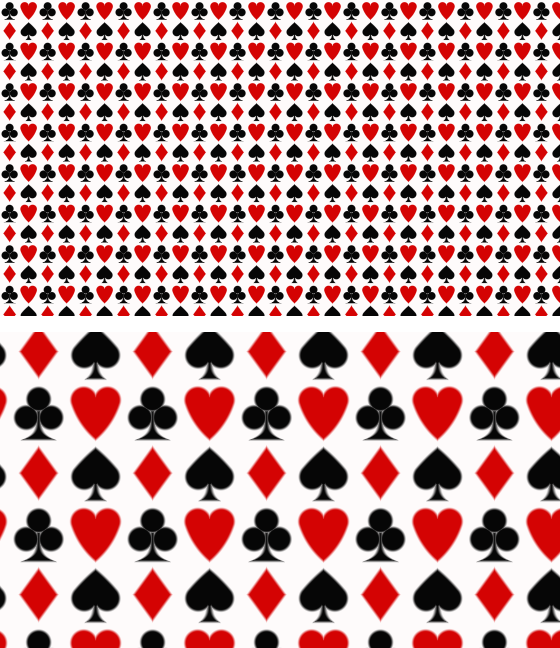
Top: the whole. Bottom: its middle third, enlarged.
Write a Shadertoy shader that draws this pattern.

```glsl
// Layout, in canvas heights from the top left
const vec2 FIRST_CENTRE = vec2(0.0305, 0.0346);
const vec2 PITCH = vec2(0.0601, 0.0641);
const float HALF_HEIGHT = 0.0278;

// Shapes, in half symbol heights
const vec2 DIAMOND_SIZE = vec2(0.71, 0.98);
const vec2 HEART_LOBE = vec2(0.45, 0.51);
const float HEART_RADIUS = 0.49;
const float HEART_BULGE = 3.0;
const vec2 SPADE_LOBE = vec2(0.43, 0.10);
const float SPADE_RADIUS = 0.48;
const float SPADE_BULGE = 6.0;
const float SPADE_FOOT = 0.36;
const vec2 CLUB_TOP = vec2(0.0, 0.54);
const vec2 CLUB_SIDE = vec2(0.47, -0.16);
const float CLUB_RADIUS = 0.45;
const float CLUB_FOOT = 0.62;
const float STEM_WIDTH = 0.07;
const float EDGE_SOFTNESS = 0.07;

const vec3 PAPER = vec3(0.995, 0.985, 0.985);
const vec3 BLACK = vec3(0.025);
const vec3 RED = vec3(0.83, 0.01, 0.01);

float circle(vec2 p, vec2 centre, float radius) {
    return length(p - centre) - radius;
}

// Two lobes whose sides run in tangent arcs to a tip at (0, -1)
float tippedLobes(vec2 p, vec2 lobe, float radius, float bulge) {
    p.x = abs(p.x);
    vec2 tip = vec2(0.0, -1.0);
    float span = length(lobe - tip);
    vec2 along = (lobe - tip) / span;
    float inner = bulge - radius;
    float a = (bulge * bulge - inner * inner + span * span) / (2.0 * span);
    float h = sqrt(bulge * bulge - a * a);
    vec2 arcCentre = tip + along * a + vec2(-along.y, along.x) * h;
    vec2 seam = normalize(lobe - arcCentre);
    float side = circle(p, arcCentre, bulge);
    float below = dot(p - lobe, vec2(-seam.y, seam.x));
    return min(circle(p, lobe, radius), max(side, below));
}

// Stem that flares to a flat foot
float stem(vec2 p, float foot) {
    float t = clamp(-p.y, 0.0, 1.0);
    float halfWidth = mix(STEM_WIDTH, foot, pow(t, 5.0));
    return max((abs(p.x) - halfWidth) * 0.75, abs(p.y + 0.45) - 0.55);
}

float heart(vec2 p) {
    return tippedLobes(p, HEART_LOBE, HEART_RADIUS, HEART_BULGE);
}

float spade(vec2 p) {
    float body = tippedLobes(vec2(p.x, -p.y), SPADE_LOBE, SPADE_RADIUS, SPADE_BULGE);
    return min(body, stem(p, SPADE_FOOT));
}

float club(vec2 p) {
    vec2 m = vec2(abs(p.x), p.y);
    float leaves = min(circle(m, CLUB_TOP, CLUB_RADIUS), circle(m, CLUB_SIDE, CLUB_RADIUS));
    return min(leaves, stem(p, CLUB_FOOT));
}

float diamond(vec2 p) {
    vec2 slope = 1.0 / DIAMOND_SIZE;
    return (dot(abs(p), slope) - 1.0) / length(slope);
}

void mainImage(out vec4 fragColor, in vec2 fragCoord) {
    // Cell index and local position, y up
    vec2 pos = vec2(fragCoord.x, iResolution.y - fragCoord.y) / iResolution.y;
    vec2 grid = (pos - FIRST_CENTRE) / PITCH;
    vec2 cell = floor(grid + 0.5);
    vec2 p = (grid - cell) * PITCH / HALF_HEIGHT;
    p.y = -p.y;

    // Clubs and hearts alternate with diamonds and spades
    bool oddColumn = mod(cell.x, 2.0) > 0.5;
    bool oddRow = mod(cell.y, 2.0) > 0.5;
    float d;
    if (oddRow) d = oddColumn ? spade(p) : diamond(p - vec2(0.0, 0.04));
    else d = oddColumn ? heart(p) : club(p);

    // Ink with a smooth edge
    float pixel = 1.0 / (iResolution.y * HALF_HEIGHT);
    float soft = max(EDGE_SOFTNESS, 0.7 * pixel);
    float ink = 1.0 - smoothstep(-soft, soft, d);
    vec3 inkColour = oddColumn != oddRow ? RED : BLACK;
    fragColor = vec4(mix(PAPER, inkColour, ink), 1.0);
}
```
